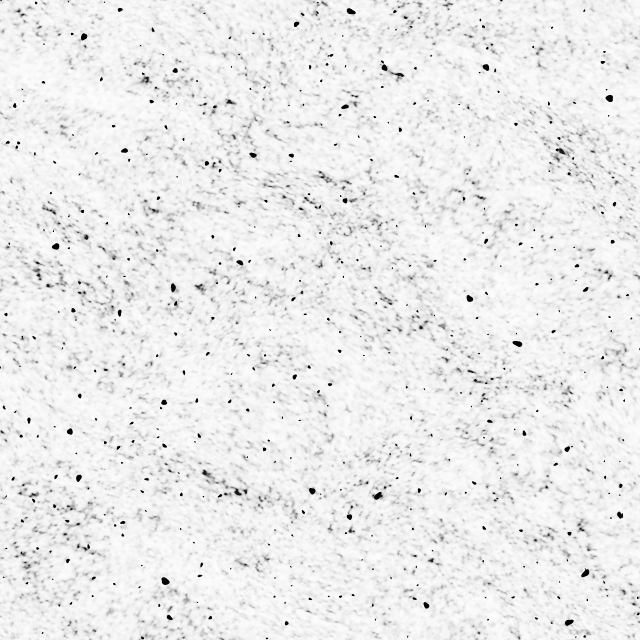
A WebGL 1 fragment shader for this texture:

```glsl
precision highp float;
// Pale plaster-like surface: fine slanted grey grain, faint streaks and small black pits.
uniform vec2 u_resolution;

const float GRAIN_TILT = -0.36;   // radians, falling to the right
const float NOISE_SPREAD = 0.2145; // standard deviation of valueNoise
const float BASE_SHADE = 0.054;   // typical darkness of the ground
const vec3 GROUND = vec3(1.0);
const vec3 PIT_BLACK = vec3(0.01);

vec2 hash2(vec2 cell, float seed) {
  vec3 q = fract(cell.xyx * vec3(0.1031, 0.1030, 0.0973) + seed * 0.137);
  q += dot(q, q.yzx + 33.33);
  return fract((q.xx + q.yz) * q.zy);
}

vec2 rotate(vec2 p, float angle) {
  float c = cos(angle), s = sin(angle);
  return vec2(c * p.x + s * p.y, c * p.y - s * p.x);
}

// Smooth noise, centred on zero and scaled to unit spread.
float valueNoise(vec2 p, float seed) {
  vec2 cell = floor(p), f = fract(p);
  f = f * f * (3.0 - 2.0 * f);
  float low = mix(hash2(cell, seed).x, hash2(cell + vec2(1.0, 0.0), seed).x, f.x);
  float high = mix(hash2(cell + vec2(0.0, 1.0), seed).x, hash2(cell + 1.0, seed).x, f.x);
  return (mix(low, high, f.y) - 0.5) / NOISE_SPREAD;
}

// Layered sines bend the grain so that its direction wanders.
vec2 bend(vec2 p) {
  return p + 0.012 * vec2(sin(p.y * 17.0 + 2.0 * sin(p.x * 7.0)),
                          sin(p.x * 13.0 + 1.5 * sin(p.y * 9.0)));
}

// Fine specks at three sizes, gathered into broad slanted bands.
float grain(vec2 p) {
  float specks = 0.72 * valueNoise(p * vec2(150.0, 215.0), 1.0)
               + 0.42 * valueNoise(rotate(p, 0.7) * vec2(250.0, 290.0), 2.0)
               + 0.36 * valueNoise(rotate(p, -0.4) * vec2(60.0, 95.0), 3.0);
  float bands = 0.32 * valueNoise(p * vec2(7.0, 20.0), 4.0)
              + 0.24 * valueNoise(p * vec2(18.0, 42.0), 5.0);
  return specks + bands;
}

// Smooth pale trails along the grain.
float paleTrails(vec2 p) {
  return smoothstep(1.25, 2.2, valueNoise(p * vec2(11.0, 48.0), 6.0));
}

// Sparse curved scratches, one at most in each cell, tapered at both ends.
float scratches(vec2 p, float cells, float share) {
  vec2 cell = floor(p * cells);
  vec2 place = hash2(cell, 7.0), kind = hash2(cell, 8.0);
  vec2 q = (fract(p * cells) - mix(vec2(0.35), vec2(0.65), place)) / cells;
  q = rotate(q, mix(-0.65, 0.15, kind.y));
  float halfLength = mix(0.02, 0.07, place.x * place.y);
  float along = q.x / halfLength;
  float taper = max(1.0 - along * along, 0.0);
  float across = q.y - 0.004 * sin(q.x * 60.0 + kind.y * 6.28);
  float width = 0.0012 + 0.0028 * taper;
  return step(kind.x, share) * taper * exp(-across * across / (width * width));
}

// Cellular scatter of irregular oval pits; radii are in canvas units.
float pits(vec2 p, float cells, float share, vec2 radii, float edge, float seed) {
  vec2 cell = floor(p * cells);
  vec2 place = hash2(cell, seed), kind = hash2(cell, seed + 1.0);
  vec2 shape = hash2(cell, seed + 2.0);
  vec2 q = (fract(p * cells) - mix(vec2(0.15), vec2(0.85), place)) / cells;
  q = rotate(q, shape.x * 3.14) * vec2(mix(0.65, 1.0, shape.y), 1.1);
  float radius = mix(radii.x, radii.y, kind.y * kind.y);
  float angle = atan(q.y, q.x + 1e-6);
  radius *= 1.0 + 0.12 * sin(2.0 * angle + 9.0 * shape.y) + 0.1 * sin(3.0 * angle + 6.0 * place.x);
  return step(kind.x, share) * (1.0 - smoothstep(-edge, edge, length(q) - radius));
}

void main() {
  float side = min(u_resolution.x, u_resolution.y);
  vec2 p = gl_FragCoord.xy / side;
  float edge = max(0.0009, 0.6 / side);

  // Ground tone: a long-tailed curve turns the grain into few dark specks.
  vec2 flow = rotate(bend(p), GRAIN_TILT);
  float level = grain(flow) - 1.1 * paleTrails(flow);
  float roughness = clamp(0.8 + 0.35 * valueNoise(flow * vec2(110.0, 190.0), 9.0), 0.2, 1.5);
  level += 2.2 * roughness * scratches(p, 4.0, 0.5);
  float tail = max(level, 0.0);
  float shade = min(BASE_SHADE * exp(0.5 * level + 0.15 * tail * tail), 0.9);

  // Black pits: a few large ones among many pinholes.
  float hole = pits(p, 14.0, 0.48, vec2(0.0022, 0.0055), edge, 11.0);
  hole = max(hole, pits(p + 0.37, 36.0, 0.25, vec2(0.0010, 0.0024), edge, 21.0));

  gl_FragColor = vec4(mix(GROUND * (1.0 - shade), PIT_BLACK, hole), 1.0);
}
```
